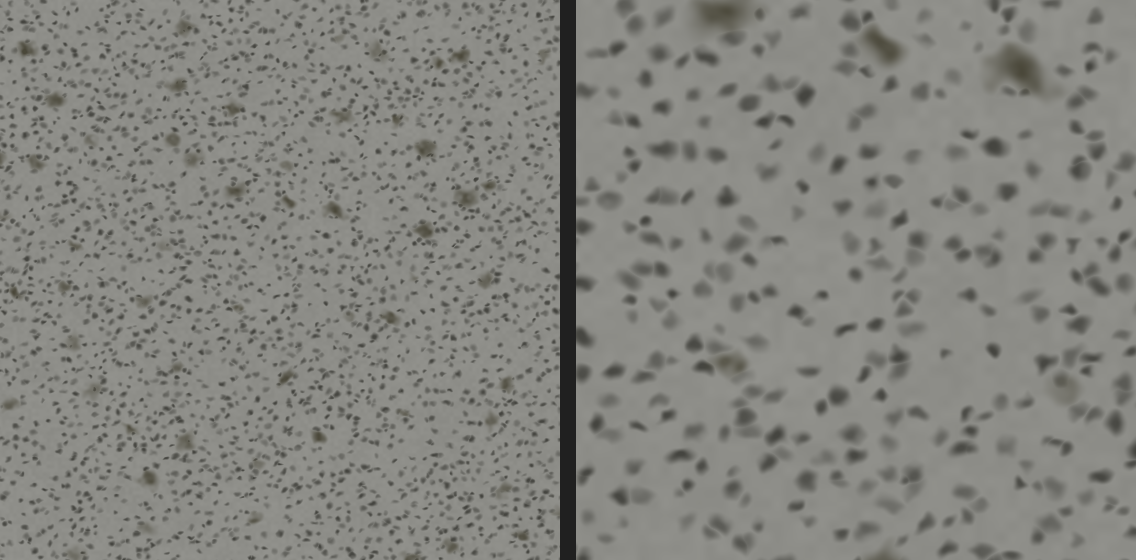
Left: the whole. Right: its middle third, enlarged.
Reproduce this texture procedurally as a WebGL 2 fragment shader.

```glsl
#version 300 es
precision highp float;

uniform vec2 u_resolution;
out vec4 fragColor;

float hash(vec2 p) {
    return fract(sin(dot(p, vec2(127.1, 311.7))) * 43758.5453);
}

vec2 hash2(vec2 p) {
    return vec2(hash(p), hash(p + 57.3));
}

float noise(vec2 p) {
    vec2 cell = floor(p);
    vec2 f = fract(p);
    f = f * f * (3.0 - 2.0 * f);
    float low = mix(hash(cell), hash(cell + vec2(1.0, 0.0)), f.x);
    float high = mix(hash(cell + vec2(0.0, 1.0)), hash(cell + vec2(1.0, 1.0)), f.x);
    return mix(low, high, f.y);
}

vec2 warp(vec2 p, float frequency, float amount) {
    vec2 q = p * frequency;
    return p + amount * (vec2(noise(q), noise(q + 31.7)) - 0.5);
}

// Soft, slightly flattened grains scattered over a jittered grid.
float grains(vec2 p, float grid, float chance, vec2 radiusRange, float seed) {
    vec2 home = floor(p * grid);
    float depth = 0.0;
    for (int y = -1; y <= 1; y++) {
        for (int x = -1; x <= 1; x++) {
            vec2 cell = home + vec2(x, y);
            vec2 key = cell + seed;
            float crowding = mix(0.65, 1.35, noise(cell / grid * 15.0 + seed));
            if (hash(key + 11.9) > chance * crowding) continue;

            vec2 d = p - (cell + hash2(key)) / grid;
            float angle = mix(-0.5, 0.9, hash(key + 23.1));
            float c = cos(angle), s = sin(angle);
            d = vec2(c * d.x + s * d.y, c * d.y - s * d.x);

            float stretch = mix(0.95, 1.35, hash(key + 37.7));
            float radius = mix(radiusRange.x, radiusRange.y, hash(key + 41.3));
            float reach = length(d * vec2(1.0 / stretch, stretch)) / radius;
            float strength = mix(0.38, 1.0, hash(key + 71.9));
            depth = max(depth, strength * (1.0 - smoothstep(0.2, 1.8, reach)));
        }
    }
    return depth;
}

void main() {
    vec2 p = gl_FragCoord.xy / min(u_resolution.x, u_resolution.y);

    // Fine pepper and sparse ragged chips
    float pepper = grains(warp(p, 150.0, 0.004), 60.0, 0.72, vec2(0.0029, 0.0052), 3.0);
    float chips = grains(warp(p, 85.0, 0.014), 9.0, 0.75, vec2(0.007, 0.014), 140.0);
    chips *= mix(0.75, 1.1, noise(p * 130.0 + 9.0));

    // Faint mottling of the ground
    float mottle = 0.09 * (noise(p * 150.0) - 0.4) + 0.05 * (noise(p * 18.0) - 0.5);
    float depth = clamp(max(pepper, chips) + mottle, -0.05, 1.0);

    vec3 color = mix(vec3(0.56, 0.56, 0.54), vec3(0.27, 0.27, 0.25), depth);
    // Warm olive tint on the chips
    color += chips * vec3(0.02, 0.01, -0.025);
    fragColor = vec4(color, 1.0);
}
```
